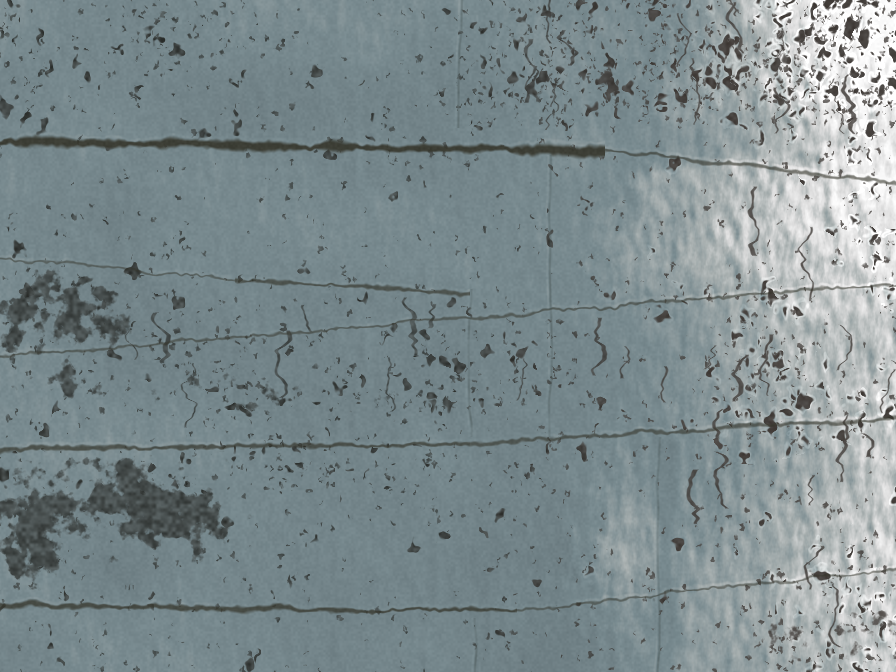
Reproduce this texture procedurally as a Shadertoy shader.

```glsl
// Weathered pale blue painted wall with chips, lichen, seams and low sun from the right.
float hash(vec2 p) {
  vec3 q = fract(p.xyx * 0.1031);
  q += dot(q, q.yzx + 33.33);
  return fract((q.x + q.y) * q.z);
}

float noise(vec2 p) {
  vec2 i = floor(p), f = fract(p);
  f = f * f * (3.0 - 2.0 * f);
  return mix(mix(hash(i), hash(i + vec2(1, 0)), f.x),
             mix(hash(i + vec2(0, 1)), hash(i + 1.0), f.x), f.y);
}

float fbm(vec2 p) {
  float sum = 0.0, amp = 0.53;
  for (int i = 0; i < 4; i++, amp *= 0.5) {
    sum += amp * noise(p);
    p = mat2(1.6, 1.2, -1.2, 1.6) * p + 17.3;
  }
  return sum;
}

float blob(vec2 p, float x, float y, float w, float h) {
  vec2 q = (p - vec2(x, y)) / vec2(w, h);
  return exp(-dot(q, q));
}

// Distance to ragged flakes scattered with the given density
float chips(vec2 p, float scale, float density) {
  vec2 g = p * scale;
  g += 0.8 * (vec2(noise(g * 2.3), noise(g * 2.3 + 91.0)) - 0.5);
  float d = 1.0;
  for (int i = 0; i < 9; i++) {
    vec2 cell = floor(g) + vec2(i % 3 - 1, i / 3 - 1);
    vec2 center = cell + vec2(hash(cell + 7.1), hash(cell + 31.7));
    float size = hash(cell + 53.9);
    if (hash(cell + scale) < density)
      d = min(d, length((g - center) * vec2(1, 0.75)) - mix(0.1, 0.36, size * size));
  }
  return d / scale;
}

// Short meandering vertical cracks in three bands
float drips(vec2 p) {
  float cover = 0.0;
  for (float i = 0.0; i < 42.0; i++) {
    float band = mod(i, 3.0), r = hash(vec2(i, 3)), s = hash(vec2(i, 8));
    vec2 c = band < 0.5 ? vec2(0.18 + 1.1 * r, 0.41 + 0.13 * s)
           : band < 1.5 ? vec2(0.65 + 0.65 * r, 0.82 + 0.18 * s)
                        : vec2(1.0 + 0.33 * r, 0.05 + 0.65 * s);
    float bend = 0.026 * noise(vec2(p.y * 38.0, i * 9.0)) + 0.008 * noise(vec2(p.y * 140.0, i));
    float width = 0.0035 * noise(vec2(p.y * 60.0, i * 4.0)) * hash(vec2(i, 6));
    float d = max(abs(p.x - c.x - bend + 0.017) - width, abs(p.y - c.y) - 0.015 - 0.04 * hash(vec2(i, 5)));
    cover = max(cover, 0.85 * smoothstep(0.0022, -0.0006, d));
  }
  return cover;
}

// Horizontal seams: dark gap in x, lit lip in y
vec2 seams(vec2 p) {
  vec4 lines[10] = vec4[](vec4(0, .79, .9, .775), vec4(.9, .775, 1.34, .727),
    vec4(0, .615, .35, .584), vec4(.35, .584, .7, .562), vec4(0, .47, .7, .527),
    vec4(.7, .527, 1.34, .578), vec4(0, .332, .7, .34), vec4(.7, .34, 1.34, .378),
    vec4(0, .1, .77, .09), vec4(.77, .09, 1.34, .155));
  float widths[10] = float[](.007, .002, .0008, .0025, .0012, .0014, .0028, .002, .0035, .001);
  vec2 result = vec2(0);
  float wobble = 0.011 * (fbm(p * vec2(22, 8)) - 0.5) + 0.004 * (noise(p * 130.0) - 0.5);
  for (int i = 0; i < 10; i++) {
    vec4 l = lines[i];
    float t = (p.x - l.x) / (l.z - l.x), d = p.y - mix(l.y, l.w, t) + wobble;
    float w = widths[i] * (0.35 + 1.1 * noise(vec2(p.x * 24.0, i * 7)));
    vec2 line = vec2(smoothstep(w + 0.002, w * 0.3, abs(d)) * min(1.0, 0.45 + 110.0 * widths[i]),
                     smoothstep(0.004, 0.0, abs(d - w - 0.003)));
    result = max(result, line * step(abs(t - 0.5), 0.5));
  }
  return result;
}

// Vertical joints: dark groove in x, light edge in y
vec2 joints(vec2 p) {
  vec3 spans[5] = vec3[](vec3(.685, .81, 1), vec3(.7, .35, .57), vec3(.82, .35, .77),
    vec3(.98, 0, .35), vec3(.707, 0, .08));
  vec2 result = vec2(0);
  for (int i = 0; i < 5; i++) {
    vec3 s = spans[i];
    float d = p.x - s.x + 0.006 * (noise(vec2(p.y * 25.0, i)) - 0.5);
    float worn = step(s.y, p.y) * step(p.y, s.z) * (0.3 + 0.7 * noise(vec2(p.y * 45.0, i * 6)));
    result = max(result, worn * smoothstep(0.003, 0.0, abs(vec2(d, d + 0.004))));
  }
  return result;
}

void mainImage(out vec4 fragColor, in vec2 fragCoord) {
  vec2 p = fragCoord / iResolution.xy * vec2(1.3333, 1);
  float cloud = fbm(p * 6.0), grain = fbm(p * 48.0), rough = grain - 0.5;
  // Sunlight: falloff, corner glare, glossy patches
  float edge = p.x + 0.12 * (cloud - 0.5) + 0.05 * rough;
  float sun = 0.85 * smoothstep(0.86, 1.4, edge) + 1.1 * blob(p, 1.36, 1.02, 0.22, 0.19)
    + 0.34 * smoothstep(0.88, 0.96, edge) * smoothstep(0.5, 0.64, p.y)
      * smoothstep(0.77, 0.73, p.y + 0.05 * rough - 0.1 * (p.x - 1.0))
    + 0.4 * blob(p + 0.05 * rough, 0.92, 0.19, 0.06, 0.13);
  sun = max(0.0, sun - 0.25 * blob(p, 0.99, p.y, 0.016, 1.0) * smoothstep(0.36, 0.33, p.y));
  // Wrinkled relief and tone ramp
  vec2 q = p * vec2(75, 32), seam = seams(p), joint = joints(p);
  float relief = fbm(q) - fbm(q + vec2(0.6, 0.3));
  float tone = 0.92 + 0.9 * (cloud - 0.5) - 0.35 * blob(p, 0.7, 0.25, 0.5, 0.35) + 2.0 * sun
    + relief * (0.45 + 2.4 * min(sun, 1.0)) + (0.3 + 0.6 * sun) * (seam.y * 0.7 + joint.y);
  vec3 color = mix(vec3(0.40, 0.46, 0.48), vec3(0.47, 0.54, 0.56), clamp(tone, -0.4, 1.0));
  color = mix(color, vec3(0.66, 0.69, 0.69), clamp(tone - 1.0, 0.0, 1.0));
  color = mix(color, vec3(0.87), clamp(tone - 2.0, 0.0, 1.0)) + 0.11 * clamp(tone - 3.0, 0.0, 1.0);
  // Flaked paint, densest at the upper right
  float cluster = smoothstep(0.36, 0.62, fbm(p * 8.0 + 5.0));
  float density = 0.05 + smoothstep(0.6, 0.92, p.x) * smoothstep(0.79, 0.88, p.y) * (0.34 + 0.41 * cluster)
    + cluster * (0.6 * blob(p, 0.1, 0.95, 0.22, 0.08) + 0.4 * blob(p, p.x, 0.46, 1.0, 0.07)
    + 0.4 * blob(p, 0.4, 0.3, 0.36, 0.05) + 0.35 * smoothstep(1.0, 1.25, p.x));
  float big = chips(p, 43.0, density), small = chips(p, 105.0, 0.05 + 0.55 * density);
  color += 0.14 * min(sun, 1.0) * smoothstep(0.003, 0.0, abs(big - 0.003));
  float flakes = max(smoothstep(0.0016, -0.0014, big), 0.8 * smoothstep(0.0014, -0.0012, small));
  // Crumbling lichen patches
  float field = blob(p, 0.08, 0.535, 0.12, 0.065) + blob(p, 0.04, 0.21, 0.07, 0.085)
    + blob(p, 0.18, 0.26, 0.07, 0.07) + blob(p, 0.29, 0.23, 0.075, 0.055)
    + 0.5 * (blob(p, 0.08, 0.43, 0.06, 0.04) + blob(p, 0.4, 0.42, 0.2, 0.05) + blob(p, 1.3, 0.05, 0.16, 0.07));
  float lichen = smoothstep(0.0, 0.22, field + 1.5 * rough - 0.58);
  // Mottled brown and grey stains
  vec3 stain = mix(vec3(0.16, 0.17, 0.16), vec3(0.33, 0.36, 0.36), noise(p * 170.0));
  stain = mix(stain, vec3(0.30, 0.25, 0.23), 0.55 * smoothstep(0.6, 1.1, p.x));
  color = mix(color, stain, max(max(flakes, 0.85 * lichen), drips(p)));
  color = mix(color, vec3(0.21, 0.21, 0.17), 0.9 * seam.x);
  color = mix(color, vec3(0.30, 0.35, 0.35), 0.55 * joint.x);
  fragColor = vec4(color + 0.035 * (noise(p * 290.0) - 0.5), 1);
}
```
